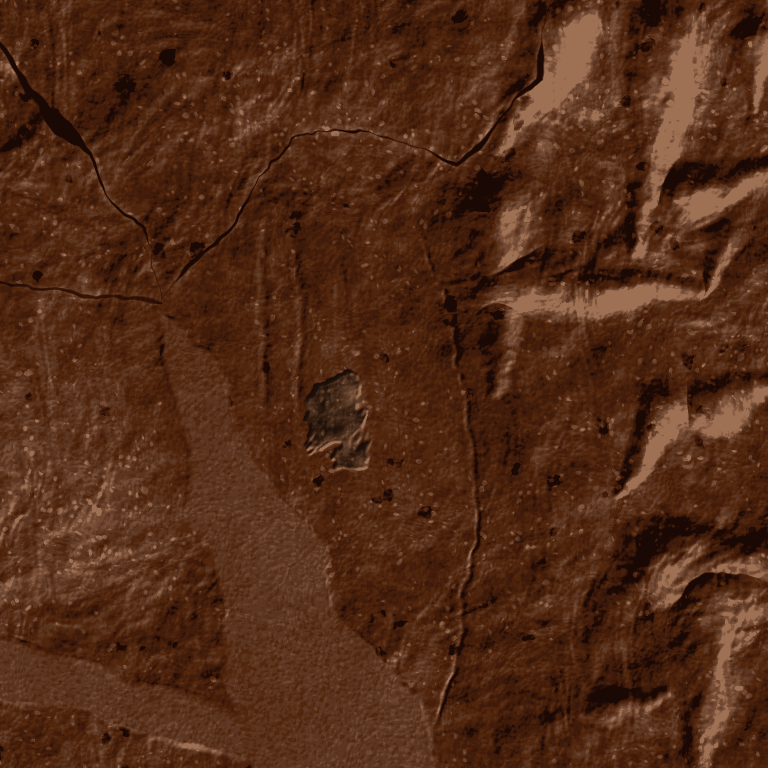
Write a Shadertoy shader that draws this texture.

```glsl
// Weathered red clay tablet with cracks, wedge impressions and a smooth plaster fill
vec2 hash2(vec2 p) {
    return fract(sin(vec2(dot(p, vec2(127.1, 311.7)), dot(p, vec2(269.5, 183.3)))) * 43758.5);
}

// Cellular noise: x = distance to nearest seed, y = random value of that cell
vec2 cells(vec2 p) {
    vec2 base = floor(p), best = vec2(9.0, 0.0);
    for (int j = -1; j <= 1; j++)
    for (int i = -1; i <= 1; i++) {
        vec2 cell = base + vec2(i, j);
        float d = length(cell + hash2(cell) - p);
        if (d < best.x) best = vec2(d, hash2(cell + 31.0).x);
    }
    return best;
}

// Rotated, self-warped sine layers
float layers(vec2 p) {
    float sum = 0.0, amp = 0.5;
    for (int i = 0; i < 6; i++) {
        p = mat2(0.8, 0.6, -0.6, 0.8) * p * 1.6 + 0.5 * sin(p.yx * 1.1) + 3.0;
        sum += amp * sin(p.x) * cos(p.y);
        amp *= 0.66;
    }
    return sum;
}

float patchAt(vec2 p, vec2 centre, float tightness) {
    return exp(-tightness * dot(p - centre, p - centre));
}

vec2 wobble(vec2 p) {
    return p + 0.012 * vec2(layers(p * 13.0), layers(p * 13.0 + 40.0));
}

// x = distance to the segment, y = position along it
vec2 segment(vec2 p, vec2 a, vec2 b) {
    float t = clamp(dot(p - a, b - a) / dot(b - a, b - a), 0.0, 1.0);
    return vec2(length(p - mix(a, b, t)), t);
}

float mainCrack(vec2 p) {
    const vec2 path[14] = vec2[14](
        vec2(-0.01, 0.95), vec2(0.06, 0.85), vec2(0.125, 0.80), vec2(0.15, 0.74), vec2(0.19, 0.69),
        vec2(0.22, 0.61), vec2(0.30, 0.71), vec2(0.35, 0.79), vec2(0.39, 0.825), vec2(0.48, 0.835),
        vec2(0.60, 0.79), vec2(0.65, 0.84), vec2(0.70, 0.90), vec2(0.72, 1.01));
    float d = 1.0;
    for (int i = 0; i < 13; i++) d = min(d, segment(p, path[i], path[i + 1]).x);
    return d;
}

// Negative inside the fill: a widening wedge plus a branch to the left
float plasterEdge(vec2 p) {
    float drop = 0.6 - p.y;
    float wedge = max(p.x - 0.22 - 0.6 * drop, 0.205 + 0.2 * drop - p.x);
    float branch = max(abs(p.y - 0.125 + 0.3 * p.x) - 0.035, p.x - 0.35);
    return min(wedge, branch) + 0.012 * sin(p.y * 31.0 + 4.0 * p.x);
}

float chipEdge(vec2 p) {
    return length((p - vec2(0.43, 0.45)) * mat2(0.9, 0.3, -0.3, 0.9)) - 0.042 + 0.03 * layers(p * 20.0);
}

// Deepest tapered stylus mark; each vec4 holds head and tail
float wedgeDepth(vec2 p) {
    const vec4 marks[12] = vec4[12](
        vec4(0.65, 0.72, 0.65, 0.49), vec4(0.66, 0.63, 0.90, 0.625), vec4(0.94, 0.69, 0.91, 0.62),
        vec4(0.90, 0.75, 1.03, 0.79), vec4(0.92, 0.47, 1.03, 0.52), vec4(0.87, 0.47, 0.80, 0.36),
        vec4(0.86, 0.27, 1.06, 0.285), vec4(0.93, 0.22, 0.91, -0.03), vec4(0.79, 0.08, 0.87, 0.10),
        vec4(0.73, 0.96, 0.65, 0.81), vec4(0.87, 0.95, 0.83, 0.68), vec4(0.99, 0.95, 0.98, 0.86));
    float depth = 0.0;
    for (int i = 0; i < 12; i++) {
        vec2 s = segment(p, marks[i].xy, marks[i].zw);
        float width = clamp(0.3 * distance(marks[i].xy, marks[i].zw), 0.022, 0.055) * (1.0 - 0.75 * s.y);
        depth = max(depth, width * smoothstep(-0.2, 1.0, 1.0 - s.x / width));
    }
    return depth;
}

float height(vec2 p) {
    vec2 q = wobble(p);
    float plaster = smoothstep(0.006, -0.006, plasterEdge(q));
    float calm = patchAt(p, vec2(0.47, 0.45), 12.0);
    float rough = 1.0 - max(0.7 * calm, 0.85 * plaster);
    float h = rough * (0.014 * layers(p * vec2(15.0, 11.0)) - 0.004 * cells(q * 38.0).x);
    h += 0.035 * layers(p * 4.0 + 7.0) * smoothstep(0.55, 0.8, p.x);
    h += 0.02 * smoothstep(0.06, 0.035, length(q - vec2(0.0, 0.86)));
    h -= wedgeDepth(q) + 0.005 * plaster + 0.007 * smoothstep(0.005, -0.005, chipEdge(p));
    h -= 0.0012 * cells(q * 150.0).x;
    // Ruled vertical lines and the long raised seam
    float ruled = (abs(q.x - 0.365) - 0.025) / 0.006;
    h += 0.005 * exp(-ruled * ruled) * smoothstep(0.44, 0.5, p.y) * smoothstep(0.84, 0.6, p.y);
    float seam = (q.x - 0.617 + 0.59 * (p.y - 0.36) * (p.y - 0.36)) / 0.004;
    return h + 0.005 * exp(-seam * seam) * smoothstep(0.04, 0.08, p.y) * smoothstep(0.71, 0.66, p.y);
}

vec3 clayColour(float t) {
    vec3 c = mix(vec3(0.10, 0.03, 0.015), vec3(0.26, 0.11, 0.04), smoothstep(0.0, 0.27, t));
    c = mix(c, vec3(0.32, 0.15, 0.05), smoothstep(0.27, 0.43, t));
    c = mix(c, vec3(0.36, 0.21, 0.13), smoothstep(0.43, 0.58, t));
    c = mix(c, vec3(0.45, 0.29, 0.20), smoothstep(0.58, 0.76, t));
    return mix(c, vec3(0.62, 0.44, 0.33), smoothstep(0.76, 1.0, t));
}

void mainImage(out vec4 fragColor, in vec2 fragCoord) {
    vec2 p = fragCoord / iResolution.xy, q = wobble(p);
    float plaster = smoothstep(0.004, -0.004, plasterEdge(q));
    float chip = smoothstep(0.003, -0.003, chipEdge(p));

    // Raking light from the upper left
    float slope = (height(p) - height(p + 0.0025 * vec2(-0.6, 0.8))) / 0.0025;
    float mottle = layers(p * 6.0 + 20.0), dust = layers(p * 45.0);
    float tone = 0.36 + 0.16 * mottle + 0.11 * dust;
    tone += 0.18 * patchAt(p, vec2(0.08, 0.4), 18.0) + 0.2 * patchAt(p, vec2(0.69, 0.9), 90.0);
    tone += 0.12 * smoothstep(0.6, 1.0, p.x) * smoothstep(0.3, 0.9, p.y);
    tone += 2.5 * wedgeDepth(q);
    tone = mix(tone, 0.57 + 0.08 * mottle, plaster);
    tone = mix(tone, 0.4 + 0.4 * dust, chip);
    tone += slope * (slope > 0.0 ? 0.5 : 0.38);

    // Fine grain, clustered pale flecks and ragged dark pits
    tone += 0.15 * (cells(p * 210.0).y - 0.5);
    vec2 fleck = cells(q * 110.0), pit = cells(q * 42.0);
    float bare = 1.0 - plaster;
    tone += 0.35 * step(0.88 - 0.2 * mottle, fleck.y) * smoothstep(0.4, 0.1, fleck.x + 0.3 * dust) * bare;
    tone -= 0.35 * step(0.94, pit.y) * smoothstep(0.3, 0.1, pit.x + 0.6 * dust) * bare;

    // Cracks: pale worn lips around a black opening of uneven width
    float crack = mainCrack(q);
    float gap = max(0.0018 + 0.005 * layers(p * 9.0), 0.0) + 0.013 * patchAt(p, vec2(0.08, 0.83), 900.0);
    float side = abs(q.y - 0.625 + 0.4 * q.x * q.x) + max(p.x - 0.21, 0.0);
    tone += 0.2 * smoothstep(0.012, 0.002, min(crack, side + 0.003)) * bare;
    tone *= smoothstep(gap - 0.001, gap + 0.0015, crack);
    tone *= 1.0 - 0.8 * smoothstep(0.003, 0.001, side);

    vec3 colour = mix(clayColour(tone), vec3(0.52, 0.35, 0.24) * clamp(tone, 0.2, 1.2), 0.7 * chip);
    fragColor = vec4(colour, 1.0);
}
```
